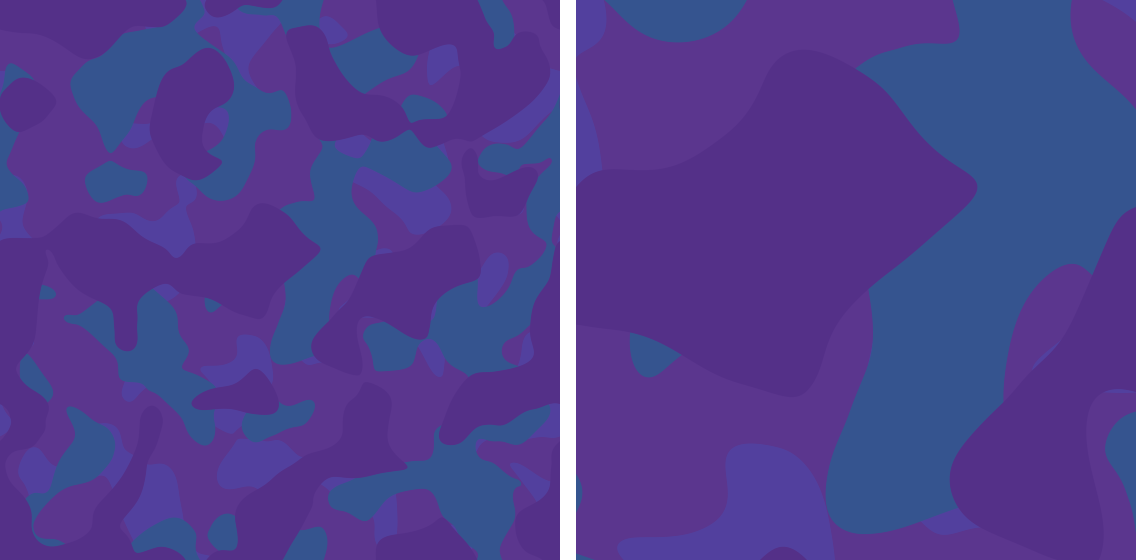
Left: the whole. Right: its middle third, enlarged.
Give the GLSL for this pattern, as a Shadertoy shader.

```glsl
const vec3 PLUM   = vec3(0.355, 0.210, 0.555);
const vec3 VIOLET = vec3(0.322, 0.252, 0.620);
const vec3 BLUE   = vec3(0.208, 0.330, 0.560);
const vec3 INDIGO = vec3(0.330, 0.188, 0.535);

// Cells per canvas side; whole numbers keep the tile seamless
const float VIOLET_CELLS = 7.0;
const float BLUE_CELLS   = 7.0;
const float INDIGO_CELLS = 6.0;
const float WARP_CELLS   = 5.0;

// Cut levels in standard deviations; higher means less cover
const float VIOLET_CUT = 0.41;
const float BLUE_CUT   = 0.32;
const float INDIGO_CUT = 0.40;

const float DETAIL       = 0.48;   // weight of the finer octave
const float WARP         = 0.06;   // bending of the outlines
const float COARSE_PHASE = 0.5;    // keeps lattice lines off the seam
const float FINE_PHASE   = 0.3;
const float NOISE_SIGMA  = 0.2153; // deviation of one noise octave
const float EDGE         = 0.6;    // edge half width in field steps
const float TAU          = 6.28319;

// Integer hash giving one value in 0..1
float hash(vec2 cell, float seed) {
    uvec3 v = uvec3(cell, seed) * 1664525u + 1013904223u;
    for (int i = 0; i < 2; i++) {
        v.x += v.y * v.z;
        v.y += v.z * v.x;
        v.z += v.x * v.y;
        v ^= v >> 16u;
    }
    return float(v.x & 65535u) / 65536.0;
}

// Slope contribution of one lattice corner, wrapped at the period
float corner(vec2 cell, vec2 offset, float period, float seed) {
    // The half step guards the wrap against rounding
    vec2 wrapped = floor(mod(cell + 0.5, period));
    float angle = TAU * hash(wrapped, seed);
    return dot(vec2(cos(angle), sin(angle)), offset);
}

// Gradient noise that repeats after a whole number of cells
float tileNoise(vec2 p, float period, float seed) {
    vec2 cell = floor(p);
    vec2 f = p - cell;
    vec2 w = f * f * f * (f * (f * 6.0 - 15.0) + 10.0);
    vec2 e = vec2(1.0, 0.0);
    float low  = mix(corner(cell, f, period, seed),
                     corner(cell + e.xy, f - e.xy, period, seed), w.x);
    float high = mix(corner(cell + e.yx, f - e.yx, period, seed),
                     corner(cell + e.xx, f - e.xx, period, seed), w.x);
    return mix(low, high, w.y);
}

// Two octaves on bent coordinates, scaled to unit deviation
float blobField(vec2 uv, float cells, float seed) {
    vec2 bend = vec2(tileNoise(uv * WARP_CELLS + 0.3, WARP_CELLS, seed + 1.0),
                     tileNoise(uv * WARP_CELLS + 0.7, WARP_CELLS, seed + 2.0));
    vec2 p = uv + WARP * bend;
    float fineCells = cells * 2.0 - 1.0;
    float coarse = tileNoise(p * cells + COARSE_PHASE, cells, seed + 3.0);
    float fine = tileNoise(p * fineCells + FINE_PHASE, fineCells, seed + 4.0);
    return (coarse + DETAIL * fine) / (NOISE_SIGMA * sqrt(1.0 + DETAIL * DETAIL));
}

// Smooth-edged cover of one layer of blobs
float blobMask(vec2 uv, float cells, float cut, float seed) {
    float field = blobField(uv, cells, seed) - cut;
    float slope = length(vec2(dFdx(field), dFdy(field)));
    float width = EDGE * max(slope, 0.0001);
    return smoothstep(-width, width, field);
}

void mainImage(out vec4 fragColor, in vec2 fragCoord) {
    vec2 uv = fragCoord / iResolution.xy;

    // Layers from back to front
    vec3 color = PLUM;
    color = mix(color, VIOLET, blobMask(uv, VIOLET_CELLS, VIOLET_CUT, 10.0));
    color = mix(color, BLUE,   blobMask(uv, BLUE_CELLS, BLUE_CUT, 20.0));
    color = mix(color, INDIGO, blobMask(uv, INDIGO_CELLS, INDIGO_CUT, 30.0));

    fragColor = vec4(color, 1.0);
}
```
